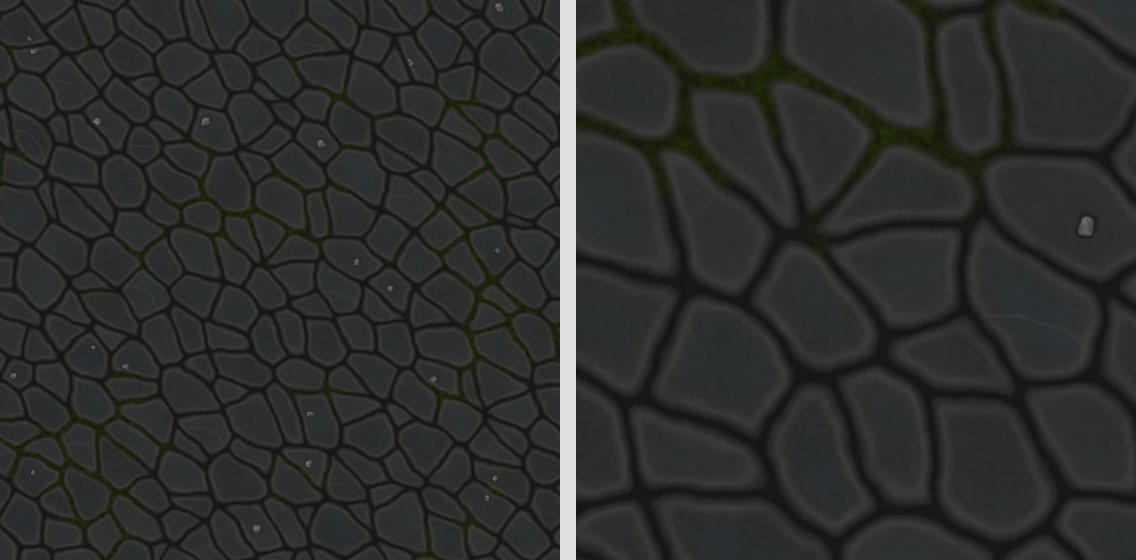
Left, the full canvas; right, a detail of the centre.
This texture is drawn by a Shadertoy shader. Its source:

```glsl
const vec2 STONE_DENSITY = vec2(12.5, 17.5); // stones per canvas along / across the grain
const float GRAIN_ANGLE = -0.72;
const float JITTER = 0.8;
const float SIZE_SPREAD = 0.42;
const float CORNER_ROUNDING = 0.0026;
const float GROOVE_HALF = 0.0016;
const float BEVEL_END = 0.0062;
const float RIM_END = 0.0125;
const float MOSS_REACH = 0.0062;
const float MOSS_LEVEL = 0.10;
const float PEBBLE_SHARE = 0.13;
const float CRACK_SHARE = 0.07;

const vec3 GROOVE = vec3(0.085, 0.092, 0.085);
const vec3 BEVEL = vec3(0.150, 0.157, 0.148);
const vec3 RIM = vec3(0.226, 0.230, 0.220);
const vec3 WARM_FACE = vec3(0.182, 0.182, 0.175);
const vec3 BLUE_FACE = vec3(0.164, 0.184, 0.192);
const vec3 MOSS = vec3(0.130, 0.168, 0.030);
const vec3 PEBBLE = vec3(0.400, 0.405, 0.395);

vec2 hash2(vec2 p) {
    vec3 h = fract(p.xyx * vec3(0.1031, 0.1030, 0.0973));
    h += dot(h, h.yzx + 33.33);
    return fract((h.xx + h.yz) * h.zy);
}

float cornerSlope(vec2 cell, vec2 offset) {
    float angle = 6.2832 * hash2(cell).x;
    return dot(vec2(cos(angle), sin(angle)), offset);
}

float gradientNoise(vec2 p) {
    vec2 i = floor(p), f = p - i;
    vec2 u = f * f * f * (f * (f * 6.0 - 15.0) + 10.0);
    vec2 e = vec2(1.0, 0.0);
    return mix(mix(cornerSlope(i, f), cornerSlope(i + e, f - e), u.x),
               mix(cornerSlope(i + e.yx, f - e.yx), cornerSlope(i + 1.0, f - 1.0), u.x), u.y);
}

float fbm(vec2 p) {
    float sum = 0.0, amplitude = 1.0;
    for (int i = 0; i < 4; i++) {
        sum += amplitude * gradientNoise(p);
        p = p * 2.03 + 17.3;
        amplitude *= 0.55;
    }
    return sum;
}

vec2 seedOf(vec2 cell) {
    return cell + 0.5 + JITTER * (hash2(cell + 40.0) - 0.5);
}

float weightOf(vec2 cell) {
    return SIZE_SPREAD * hash2(cell + 90.0).x;
}

// Squared distance reduced by the stone's weight, so stones vary in size
float power(vec2 q, vec2 cell) {
    vec2 r = q - seedOf(cell);
    return dot(r, r) - weightOf(cell);
}

vec2 nearestStone(vec2 q) {
    vec2 home = floor(q), best = home;
    float bestPower = 1e5;
    for (int y = -2; y <= 2; y++)
    for (int x = -2; x <= 2; x++) {
        vec2 cell = home + vec2(x, y);
        float p = power(q, cell);
        if (p < bestPower) { bestPower = p; best = cell; }
    }
    return best;
}

// Distance to the stone's outline in canvas units, with rounded corners
float edgeDistance(vec2 q, vec2 stone) {
    float own = power(q, stone), sum = 0.0;
    for (int y = -2; y <= 2; y++)
    for (int x = -2; x <= 2; x++) {
        if (x == 0 && y == 0) continue;
        vec2 cell = stone + vec2(x, y);
        vec2 slope = 2.0 * (seedOf(cell) - seedOf(stone)) * STONE_DENSITY;
        float d = (power(q, cell) - own) / length(slope);
        sum += exp(-d / CORNER_ROUNDING);
    }
    return -CORNER_ROUNDING * log(sum + 1e-20);
}

void mainImage(out vec4 fragColor, in vec2 fragCoord) {
    vec2 uv = fragCoord / iResolution.y;
    float pixel = 1.0 / iResolution.y;

    // Stone layout
    vec2 warp = vec2(gradientNoise(uv * 22.0), gradientNoise(uv * 22.0 + 60.0)) * 0.008
              + vec2(gradientNoise(uv * 70.0), gradientNoise(uv * 70.0 + 30.0)) * 0.0018;
    vec2 along = vec2(cos(GRAIN_ANGLE), sin(GRAIN_ANGLE));
    vec2 p = uv + warp;
    vec2 q = vec2(dot(p, along), dot(p, vec2(-along.y, along.x))) * STONE_DENSITY + 30.0;
    vec2 stone = nearestStone(q);
    float edge = edgeDistance(q, stone);
    vec2 local = (q - seedOf(stone)) / STONE_DENSITY;
    vec2 traits = hash2(stone + 7.0), detail = hash2(stone + 23.0);

    // Stone face, bluer towards its middle
    float mottling = fbm(uv * 18.0), grit = fbm(uv * 130.0);
    float blueness = smoothstep(0.006, 0.026, edge) * (0.3 + 0.7 * traits.x);
    vec3 color = mix(WARM_FACE, BLUE_FACE, clamp(blueness + 0.4 * mottling, 0.0, 1.0));
    color *= 0.96 + 0.08 * traits.y + 0.07 * mottling;

    // Faint curved cracks
    float crackLine = abs(local.y - 0.35 * local.x + 12.0 * local.x * local.x - 0.004);
    float crack = (1.0 - smoothstep(0.0006, 0.0012 + pixel, crackLine)) * step(detail.y, CRACK_SHARE);
    color = mix(color, RIM, 0.6 * crack);

    // Worn rim, bevel and groove
    float rim = smoothstep(0.004, 0.0075, edge) * (1.0 - smoothstep(0.0075, RIM_END, edge));
    color = mix(color, RIM, rim * clamp(0.75 + 0.6 * mottling, 0.2, 1.0));
    color = mix(BEVEL, color, smoothstep(0.0028, BEVEL_END, edge));
    color = mix(GROOVE, color, smoothstep(GROOVE_HALF * 0.4, GROOVE_HALF + 0.0022, edge));

    // Moss in patches of the joints
    float patches = gradientNoise(uv * 4.5 + 3.7) + 0.45 * gradientNoise(uv * 15.0 + 8.0);
    float mossMask = smoothstep(MOSS_LEVEL, MOSS_LEVEL + 0.22, patches);
    float mossDepth = 1.0 - smoothstep(0.001, MOSS_REACH, edge - 0.002 * grit);
    color = mix(color, MOSS * (0.85 + 0.4 * grit), 0.85 * mossMask * mossDepth);

    // Pale pebbles with a dark contact shadow
    vec2 fromPebble = local - 0.022 * (hash2(stone + 61.0) - 0.5);
    float radius = mix(0.0035, 0.0078, traits.y);
    float pebble = length(fromPebble) - radius * (1.0 + 0.5 * gradientNoise(uv * 160.0));
    float present = step(detail.x, PEBBLE_SHARE) * step(0.3 * SIZE_SPREAD, weightOf(stone))
                  * smoothstep(0.004, 0.008, edge);
    color *= 1.0 - 0.35 * present * (1.0 - smoothstep(0.0, 0.0035, pebble));
    vec3 pebbleColor = PEBBLE * (0.85 + 0.35 * grit - 22.0 * fromPebble.x);
    color = mix(color, pebbleColor, present * (1.0 - smoothstep(-0.0015, pixel, pebble)));

    color *= 1.0 + 0.05 * grit;
    fragColor = vec4(color, 1.0);
}
```
